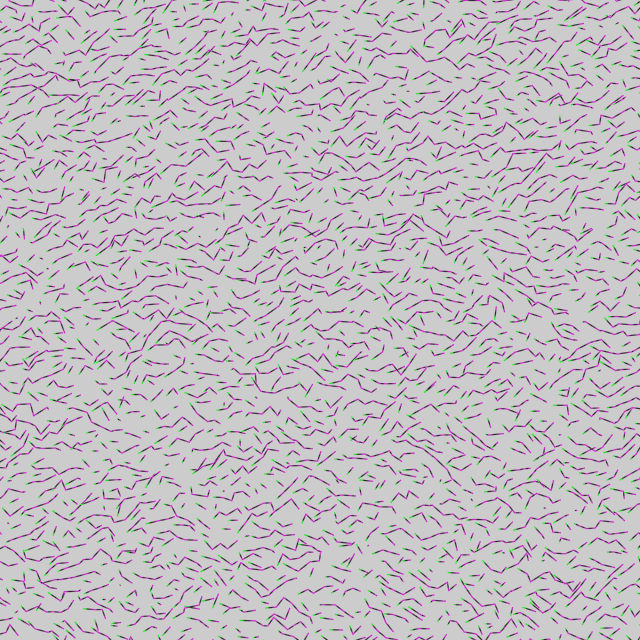
Write a WebGL 2 fragment shader that draws this pattern.

```glsl
#version 300 es
precision highp float;
// Thin broken zigzag polylines drifting sideways over a pale grey ground.
// Jittered grid points are joined to a neighbour in the next column when
// both prefer each other; each link is tinted along its length.

uniform vec2 u_resolution;
out vec4 fragColor;

const vec2 GRID = vec2(80.0, 80.0);      // columns and rows across the canvas
const float LINE_WIDTH = 0.0015;         // in canvas units
const float WIGGLE = 1.1;                // random rise or fall of a link, in rows
const vec3 GROUND = vec3(0.8);
const vec3 INK = vec3(0.05, 0.02, 0.05);
const vec3 MAGENTA = vec3(0.8, 0.0, 0.8);
const vec3 GREEN = vec3(0.0, 0.93, 0.0);

vec2 hash2(vec2 p) {
    vec3 q = fract(p.xyx * vec3(0.1031, 0.1030, 0.0973));
    q += dot(q, q.yzx + 33.33);
    return fract((q.xx + q.yz) * q.zy);
}

float gradientDot(vec2 corner, vec2 offset) {
    return dot(hash2(corner) * 2.0 - 1.0, offset);
}

float gradientNoise(vec2 p) {
    vec2 i = floor(p), f = fract(p);
    vec2 s = f * f * f * (f * (f * 6.0 - 15.0) + 10.0);
    vec2 e = vec2(1.0, 0.0);
    float low = mix(gradientDot(i, f), gradientDot(i + e, f - e), s.x);
    float high = mix(gradientDot(i + e.yx, f - e.yx), gradientDot(i + 1.0, f - 1.0), s.x);
    return mix(low, high, s.y);
}

vec2 cellPoint(vec2 cell) {
    return cell + hash2(cell + 17.0);
}

// Preferred slope of the strokes: steeper towards the top
float flowSlope(vec2 p) {
    return mix(0.02, 0.28, p.y / GRID.y) + 0.6 * gradientNoise(p * 0.08);
}

// Symmetric cost of joining two cells: short links near the flow are cheap,
// with a random offset per link that makes the chains zigzag
float linkCost(vec2 cellA, vec2 cellB) {
    vec2 d = cellPoint(cellB) - cellPoint(cellA);
    vec2 cellSum = cellA + cellB;
    float wiggle = WIGGLE * (2.0 * hash2(cellSum + 211.0).x - 1.0);
    float rise = flowSlope(cellSum * 0.5) * d.x + wiggle * sign(d.x);
    return length(vec2(0.4 * d.x, d.y - rise));
}

// Cheapest of the three cells in the adjacent column; side is 1 or -1
vec2 bestNeighbour(vec2 cell, float side) {
    vec2 best = cell;
    float bestCost = 1e5;
    for (int k = -1; k <= 1; k++) {
        vec2 candidate = cell + vec2(side, float(k));
        float cost = linkCost(cell, candidate);
        if (cost < bestCost) {
            bestCost = cost;
            best = candidate;
        }
    }
    return best;
}

// Returns distance to the segment and position along it
vec2 segmentDistance(vec2 p, vec2 a, vec2 b) {
    vec2 ab = b - a;
    float t = clamp(dot(p - a, ab) / max(dot(ab, ab), 1e-8), 0.0, 1.0);
    return vec2(length(p - a - ab * t), t);
}

// Coloured head, dark middle, magenta tail
vec3 strokeColor(float t, vec3 headColor) {
    vec3 color = mix(headColor, INK, smoothstep(0.1, 0.36, t));
    return mix(color, MAGENTA, smoothstep(0.52, 0.88, t));
}

void main() {
    float side = min(u_resolution.x, u_resolution.y);
    vec2 p = gl_FragCoord.xy / side;
    float softness = 1.35 / side;
    vec2 home = floor(p * GRID);

    float coverage = 0.0;
    vec3 color = GROUND;
    // Visit every link that can reach this cell; the nearest one wins
    for (int y = -2; y <= 2; y++) {
        for (int x = -2; x <= 1; x++) {
            vec2 cell = home + vec2(float(x), float(y));
            vec2 target = bestNeighbour(cell, 1.0);
            vec2 hit = segmentDistance(p, cellPoint(cell) / GRID, cellPoint(target) / GRID);
            float cover = clamp((0.5 * LINE_WIDTH - hit.x) / softness + 0.5, 0.0, 1.0);
            if (cover <= coverage || bestNeighbour(target, -1.0) != cell) continue;

            // A link with no predecessor opens a chain and starts green
            vec2 previous = bestNeighbour(cell, -1.0);
            bool opensChain = bestNeighbour(previous, 1.0) != cell;
            coverage = cover;
            color = strokeColor(hit.y, opensChain ? GREEN : MAGENTA);
        }
    }
    fragColor = vec4(mix(GROUND, color, coverage), 1.0);
}
```
